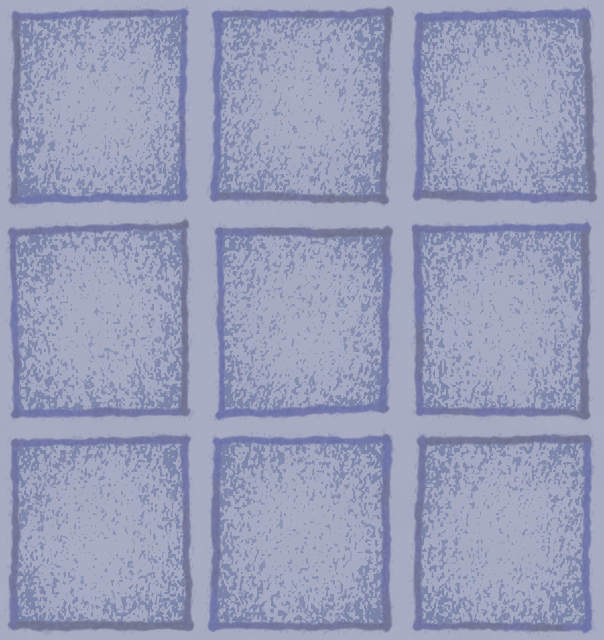
Reproduce this pattern procedurally as a Shadertoy shader.

```glsl
#define GRID vec2(3.0, 3.0)
#define CELL vec2(0.943, 1.0)
#define HALF_SIZE vec2(0.396, 0.429)
#define CORNER_JITTER 0.034
#define LINE_RADIUS 0.0165
#define WOBBLE 0.016
#define GRAIN_SCALE vec2(105.0, 58.0)
#define PAPER vec3(0.655, 0.675, 0.765)
#define PENCIL vec3(0.465, 0.505, 0.655)
#define BLUE_INK vec3(0.435, 0.455, 0.660)
#define GREY_INK vec3(0.440, 0.450, 0.560)

float hash(vec2 p) {
    vec3 q = fract(vec3(p.xyx) * 0.1031);
    q += dot(q, q.yzx + 33.33);
    return fract((q.x + q.y) * q.z);
}

float noise(vec2 p) {
    vec2 i = floor(p), f = fract(p);
    f = f * f * (3.0 - 2.0 * f);
    return mix(mix(hash(i), hash(i + vec2(1, 0)), f.x),
               mix(hash(i + vec2(0, 1)), hash(i + vec2(1, 1)), f.x), f.y);
}

// Corners run counter-clockwise from the lower left, each nudged by hand
vec2 corner(int i, vec2 cell) {
    vec2 side = vec2(i == 1 || i == 2 ? 1.0 : -1.0, i >= 2 ? 1.0 : -1.0);
    vec2 seed = cell * 7.0 + side * 2.0 + 19.0;
    vec2 nudge = vec2(hash(seed), hash(seed + 41.7)) - 0.5;
    return side * HALF_SIZE + nudge * CORNER_JITTER;
}

float segmentDistance(vec2 p, vec2 a, vec2 b) {
    vec2 ab = b - a;
    float t = clamp(dot(p - a, ab) / dot(ab, ab), -0.008, 1.008);
    return length(p - a - ab * t);
}

// Waxy grain: fine tooth mixed with slanted strokes
float pencilGrain(vec2 pos, float slant) {
    vec2 q = vec2(pos.x - slant * pos.y, pos.y);
    float tooth = noise(pos * GRAIN_SCALE.x + 13.0);
    float stroke = noise(q * GRAIN_SCALE + 71.0);
    float patches = noise(q * GRAIN_SCALE * vec2(0.4, 0.2) + 5.0);
    return 0.4 * tooth + 0.45 * stroke + 0.15 * patches;
}

void mainImage(out vec4 fragColor, in vec2 fragCoord) {
    vec2 pos = fragCoord / iResolution.xy * GRID * CELL;
    vec2 cell = floor(pos / CELL);
    vec2 p = pos - (cell + 0.5) * CELL;
    float aa = GRID.y * CELL.y / iResolution.y;

    // Hand tremor
    vec2 tremor = vec2(noise(pos * 8.0), noise(pos * 8.0 + 37.0)) - 0.5;
    vec2 jag = vec2(noise(pos * 38.0 + 9.0), noise(pos * 38.0 + 83.0)) - 0.5;
    vec2 drawn = p + WOBBLE * (tremor + 0.55 * jag);

    float grain = pencilGrain(pos, mix(-0.1, 0.35, hash(cell + 3.1)));
    vec3 color = PAPER + 0.012 * (noise(pos * 5.0) - 0.5);

    // Signed depth inside the crooked box and distance to its outline
    float inside = 1.0, outline = 1.0;
    for (int i = 0; i < 4; i++) {
        vec2 a = corner(i, cell), b = corner((i + 1) % 4, cell);
        vec2 dir = normalize(b - a), rel = drawn - a;
        inside = min(inside, dir.x * rel.y - dir.y * rel.x);
        outline = min(outline, segmentDistance(drawn, a, b));
    }

    // Shading, sparse in the middle and dense at the corners
    float fill = smoothstep(-aa, aa, inside);
    float density = smoothstep(0.2, 1.5, length(p / HALF_SIZE));
    float threshold = mix(0.68, 0.41, density);
    float marks = smoothstep(threshold - 0.07, threshold + 0.09, grain);
    color = mix(color, PENCIL, fill * (0.1 * density + marks * mix(0.6, 0.88, density)));

    // Loose crumbs beside the lines
    float crumbs = smoothstep(0.05, 0.015, outline) * smoothstep(0.55, 0.75, grain);
    color = mix(color, PENCIL, 0.4 * crumbs);

    // Outline strokes, each with its own weight and tint
    for (int i = 0; i < 4; i++) {
        float rnd = hash(cell * 5.0 + float(i) * 11.3 + 2.0);
        float radius = LINE_RADIUS * mix(0.88, 1.2, rnd);
        radius += 0.005 * (noise(pos * 22.0 + 51.0) - 0.5);
        float d = segmentDistance(drawn, corner(i, cell), corner((i + 1) % 4, cell));
        float soft = aa + 0.003;
        float cover = 1.0 - smoothstep(radius - soft, radius + soft, d + 0.008 * (grain - 0.5));
        float tint = hash(cell + float(i) * 3.7 + 8.0) + 0.9 * (noise(pos * 7.0 + 29.0) - 0.5);
        vec3 ink = mix(BLUE_INK, GREY_INK, smoothstep(0.2, 1.0, tint));
        color = mix(color, ink + 0.06 * (0.5 - grain), 0.94 * cover);
    }

    fragColor = vec4(color, 1.0);
}
```
